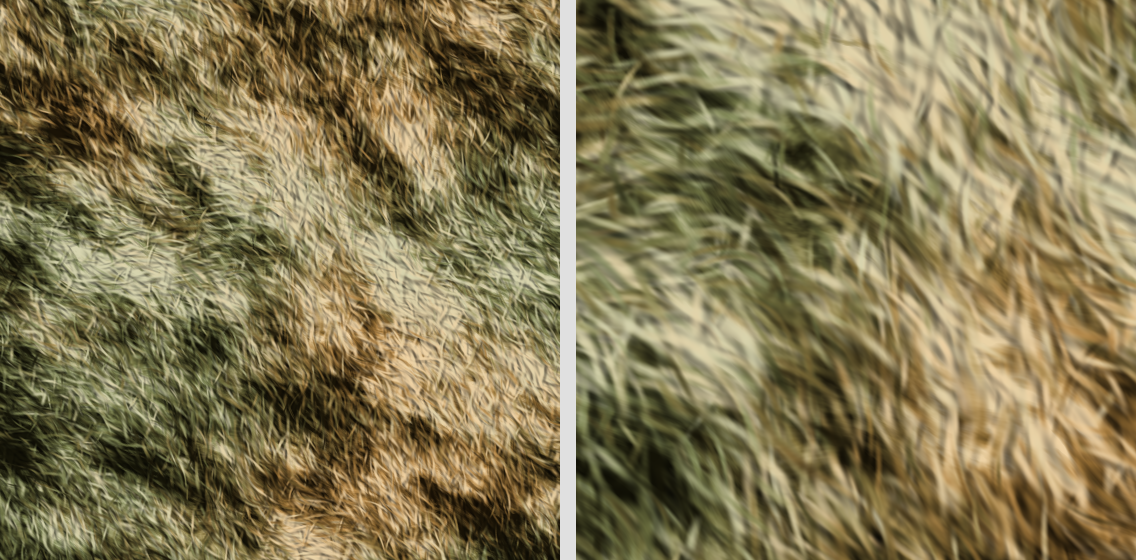
Left: the whole. Right: its middle third, enlarged.
This texture is drawn by a WebGL 1 fragment shader. Its source:

```glsl
precision highp float;
uniform vec2 u_resolution;

float hash(vec2 p) {
  vec3 q = fract(p.xyx * vec3(0.1031, 0.1030, 0.0973));
  q += dot(q, q.yzx + 33.33);
  return fract((q.x + q.y) * q.z);
}

float noise(vec2 p) {
  vec2 i = floor(p), f = fract(p);
  f = f * f * (3.0 - 2.0 * f);
  return mix(mix(hash(i), hash(i + vec2(1, 0)), f.x),
             mix(hash(i + vec2(0, 1)), hash(i + vec2(1, 1)), f.x), f.y);
}

float fbm(vec2 p) {
  float sum = 0.0, amp = 0.53;
  for (int i = 0; i < 4; i++) {
    sum += amp * noise(p);
    p = mat2(1.6, 1.2, -1.2, 1.6) * p + 17.3;
    amp *= 0.5;
  }
  return sum;
}

vec2 turn(vec2 p, float a) {
  float c = cos(a), s = sin(a);
  return vec2(c * p.x + s * p.y, c * p.y - s * p.x);
}

// Tone from shadow to bleached straw, tinted green or golden
vec3 grassColor(float tone, float dry) {
  tone = clamp(tone, 0.0, 1.0);
  vec3 shadow = vec3(0.09, 0.075, 0.03);
  vec3 olive = vec3(0.49, 0.44, 0.28);
  vec3 pale = vec3(0.88, 0.83, 0.71);
  vec3 color = mix(mix(shadow, olive, min(tone * 2.0, 1.0)), pale, max(tone * 2.0 - 1.0, 0.0));
  vec3 tint = mix(vec3(0.87, 1.01, 0.90), vec3(1.20, 0.98, 0.72), clamp(dry, 0.0, 1.0));
  return color * mix(tint, vec3(1.0), 0.65 * smoothstep(0.6, 1.0, tone));
}

void main() {
  vec2 uv = gl_FragCoord.xy / u_resolution.y;

  // Slow fields: lie of the grass, dry patches, long slanting hollows, tufts
  float lie = -0.72 + 1.3 * (noise(uv * 6.0 + 3.7) - 0.5);
  vec2 slope = turn(uv, -0.62);
  float dry = 0.52 + 2.6 * (fbm(slope * vec2(2.2, 4.0) + 8.1) - 0.5);
  float hollow = fbm(slope * vec2(3.2, 8.0) + 21.4) - 0.5;
  float clump = fbm(slope * vec2(12.0, 24.0) + 5.2) - 0.5;
  float light = 0.64 + 2.0 * hollow + 1.25 * clump + 0.25 * (dry - 0.5);

  // Matted undergrowth
  vec2 warped = slope + 0.03 * vec2(noise(uv * 18.0), noise(uv * 18.0 + 40.0));
  float mat = fbm(warped * vec2(35.0, 100.0)) - 0.5;
  vec3 color = grassColor(light - 0.06 + 1.3 * mat, dry);

  // Layered soft blades, each with a faint shadow along its lower side
  for (int layer = 0; layer < 16; layer++) {
    float n = float(layer);
    vec2 grid = turn(uv, n * 0.7) * 26.0 + n * 13.7 + 60.0;
    vec2 cell = floor(grid);
    for (int j = -1; j <= 1; j++) {
      for (int i = -1; i <= 1; i++) {
        vec2 id = cell + vec2(float(i), float(j));
        vec2 seed = id + n * 31.0;
        float a = hash(seed + 1.3), b = hash(seed + 47.9);
        float c = hash(seed + 91.1), d = hash(seed + 133.7);
        vec2 p = turn((grid - id - vec2(a, b)) / 26.0, -n * 0.7);

        float upright = step(0.84, d);
        float angle = mix(lie + 1.1 * (c - 0.5), 1.5 + 1.1 * (c - 0.5), upright);
        vec2 q = turn(p, angle);
        q.y += (b - 0.5) * 16.0 * q.x * q.x;

        float reach = mix(0.014, 0.036, a);
        float width = mix(0.0026, 0.0056, fract(d * 7.0));
        float taper = 1.0 - smoothstep(0.1, 1.0, abs(q.x) / reach);
        float cover = taper * (1.0 - smoothstep(0.0, 1.0, abs(q.y) / width));
        float shade = taper * (1.0 - smoothstep(0.0, 1.0, abs(q.y + width * 1.3) / width));

        float tone = light + 0.95 * (fract(c * 13.0 + a) - 0.46) + 0.5 * mat;
        float hue = dry + 0.7 * (fract(b * 11.0 + d) - 0.5);
        color *= 1.0 - 0.2 * shade;
        color = mix(color, grassColor(tone, hue), 0.82 * cover);
      }
    }
  }

  gl_FragColor = vec4(color, 1.0);
}
```
